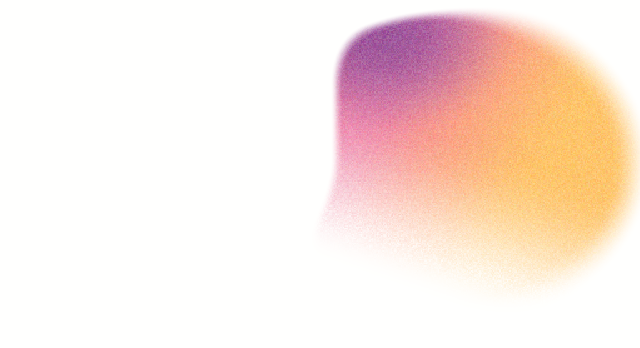
A Shadertoy shader for this background:

```glsl
const vec3 PAPER  = vec3(1.0, 1.0, 0.995);
const vec3 ROSE   = vec3(0.93, 0.53, 0.67);
const vec3 CORAL  = vec3(0.98, 0.63, 0.53);
const vec3 AMBER  = vec3(1.0, 0.77, 0.42);
const vec3 VIOLET = vec3(0.62, 0.34, 0.61);

// Lengths are in canvas heights.
const vec2 BLOB_CENTER = vec2(1.285, 0.532);
const vec2 BLOB_RADII = vec2(0.530, 0.424);
const float WAIST_X = 0.968;
const float WAIST_FLARE = 0.082;
const float CORNER_ROUNDING = 0.10;
const float SHARP_EDGE = 0.018;
const float SOFT_EDGE = 0.060;
const vec2 VIOLET_CENTER = vec2(1.09, 0.905);
const vec2 VIOLET_RADII = vec2(0.42, 0.30);
const float GRAIN_CELLS = 278.0;
const float GRAIN_TINT = 0.10;
const float GRAIN_FADE = 0.26;

float hash(vec2 cell) {
    vec3 q = fract(cell.xyx * vec3(0.1031, 0.1030, 0.0973));
    q += dot(q, q.yzx + 33.33);
    return fract((q.x + q.y) * q.z);
}

// Grain centred on zero, one value per cell
float grain(vec2 p, float seed) {
    vec2 cell = floor(p * GRAIN_CELLS) + seed;
    return 0.5 * (hash(cell) + hash(cell + 71.0)) - 0.5;
}

float smoothMax(float a, float b, float k) {
    float h = max(k - abs(a - b), 0.0) / k;
    return max(a, b) + 0.25 * h * h * k;
}

float ellipseDistance(vec2 p, vec2 radii) {
    float k = length(p / radii);
    return k * (k - 1.0) / max(length(p / (radii * radii)), 0.001);
}

// Ellipse cut by a curved left side
float blobDistance(vec2 p) {
    float flare = 1.0 - smoothstep(0.22, 0.545, p.y);
    float leftSide = WAIST_X - WAIST_FLARE * flare - p.x;
    return smoothMax(ellipseDistance(p - BLOB_CENTER, BLOB_RADII), leftSide, CORNER_ROUNDING);
}

vec3 blobColor(vec2 p) {
    // Rose to amber along a tilted axis
    float warmth = p.x - 0.6 * (p.y - 0.5);
    vec3 color = mix(ROSE, CORAL, smoothstep(0.93, 1.27, warmth));
    color = mix(color, AMBER, smoothstep(1.16, 1.56, warmth));

    // Violet glow in the upper corner
    float reach = length((p - VIOLET_CENTER) / VIOLET_RADII);
    color = mix(color, VIOLET, 1.0 - smoothstep(0.05, 1.05, reach));
    color += GRAIN_TINT * vec3(grain(p, 11.0), grain(p, 37.0), grain(p, 59.0));

    // Speckled fade towards the lower left
    float height = p.y + 0.35 * (p.x - 1.3);
    float strength = smoothstep(0.12, 0.62, height);
    strength += GRAIN_FADE * grain(p, 5.0) * smoothstep(0.0, 0.2, strength);
    return mix(PAPER, color, clamp(strength, 0.0, 1.1));
}

void mainImage(out vec4 fragColor, in vec2 fragCoord) {
    vec2 p = fragCoord / iResolution.y;

    // The outline blurs towards the right
    float blur = mix(SHARP_EDGE, SOFT_EDGE, smoothstep(1.2, 1.65, p.x));
    float coverage = 1.0 - smoothstep(-blur, blur, blobDistance(p));

    vec3 color = mix(PAPER, blobColor(p), coverage);
    fragColor = vec4(clamp(color, 0.0, 1.0), 1.0);
}
```
